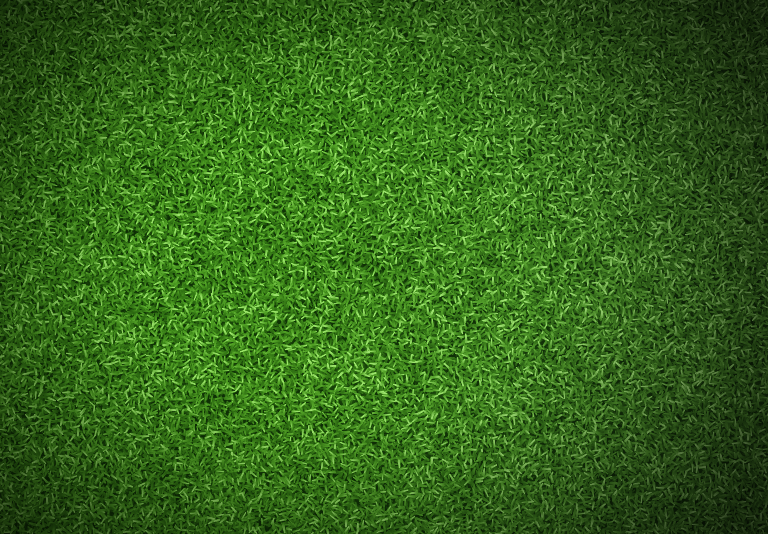
A Shadertoy shader for this texture:

```glsl
// Dense short artificial turf seen from above, darkened towards the corners.
// Layers of tiny randomly turned blades are stacked from shade to light,
// then tinted by a green ramp, soft gradient-noise clumps and a vignette.

const float BLADE_ROWS = 95.0;   // blade cells per canvas height
const int LAYERS = 4;

const vec3 SHADE_GREEN = vec3(0.05, 0.17, 0.02);
const vec3 DEEP_GREEN  = vec3(0.18, 0.42, 0.07);
const vec3 FRESH_GREEN = vec3(0.29, 0.58, 0.13);
const vec3 PALE_GREEN  = vec3(0.57, 0.83, 0.39);

vec3 hash3(vec2 p) {
    vec3 q = fract(vec3(p.xyx) * vec3(0.1031, 0.1030, 0.0973));
    q += dot(q, q.yxz + 33.33);
    return fract((q.xxy + q.yzz) * q.zyx);
}

mat2 rotation(float angle) {
    float c = cos(angle), s = sin(angle);
    return mat2(c, s, -s, c);
}

float cornerSlope(vec2 corner, vec2 offset) {
    float angle = 6.2832 * hash3(corner).x;
    return dot(vec2(cos(angle), sin(angle)), offset);
}

float gradientNoise(vec2 p) {
    vec2 i = floor(p), f = fract(p);
    vec2 u = f * f * f * (f * (f * 6.0 - 15.0) + 10.0);
    vec2 e = vec2(1.0, 0.0);
    float low  = mix(cornerSlope(i, f), cornerSlope(i + e.xy, f - e.xy), u.x);
    float high = mix(cornerSlope(i + e.yx, f - e.yx), cornerSlope(i + e.xx, f - e.xx), u.x);
    return mix(low, high, u.y);
}

// Distance to a blade lying along x, thinner towards its tip
float bladeDistance(vec2 p, float halfLength, float halfWidth) {
    float along = clamp(p.x, -halfLength, halfLength);
    float taper = mix(1.0, 0.6, 0.5 + 0.5 * along / halfLength);
    return length(p - vec2(along, 0.0)) - halfWidth * taper;
}

// Paints one layer of blades over the tone below it
float paintBlades(float tone, vec2 p, float height, float seed, float blur) {
    vec2 cell = floor(p);
    for (int y = -1; y <= 1; y++) {
        for (int x = -1; x <= 1; x++) {
            vec2 id = cell + vec2(x, y);
            vec3 place = hash3(id + seed);
            vec3 look = hash3(id + seed + 57.0);
            vec2 local = p - id - mix(vec2(0.2), vec2(0.8), place.xy);
            local = rotation(6.2832 * place.z) * local;
            float halfLength = mix(0.38, 0.62, look.x);
            float d = bladeDistance(local, halfLength, mix(0.17, 0.25, look.y));
            float light = mix(0.12, 0.42, height) + look.z * mix(0.2, 0.52, height);
            light += 0.12 * clamp(local.x / halfLength, -1.0, 1.0);
            tone = mix(tone, light, smoothstep(blur, -blur, d));
        }
    }
    return tone;
}

vec3 grassColour(float tone) {
    vec3 colour = mix(SHADE_GREEN, DEEP_GREEN, smoothstep(0.0, 0.38, tone));
    colour = mix(colour, FRESH_GREEN, smoothstep(0.34, 0.66, tone));
    return mix(colour, PALE_GREEN, smoothstep(0.62, 1.0, tone));
}

float vignette(vec2 uv) {
    float d = length((uv - vec2(0.45, 0.5)) * vec2(1.0, 0.9));
    return mix(1.08, 0.3, smoothstep(0.2, 0.75, d));
}

void mainImage(out vec4 fragColor, in vec2 fragCoord) {
    vec2 uv = fragCoord / iResolution.xy;
    vec2 p = fragCoord / iResolution.y;
    float blur = 0.55 * BLADE_ROWS / iResolution.y;

    // Blades, from the shaded base to the sunlit top
    float tone = 0.1;
    for (int i = 0; i < LAYERS; i++) {
        float layer = float(i);
        vec2 grid = rotation(0.4 + 0.9 * layer) * p * BLADE_ROWS + 300.0;
        tone = paintBlades(tone, grid, layer / float(LAYERS - 1), 131.0 * layer, blur);
    }

    // Clumps and gaps
    tone += 0.16 * gradientNoise(p * 42.0 + 20.0);
    tone += 0.08 * gradientNoise(p * 11.0 + 70.0);

    // Slightly duller turf on the right, then the darkened rim
    vec3 colour = grassColour(clamp(tone, 0.0, 1.0));
    float grey = dot(colour, vec3(0.3, 0.6, 0.1));
    colour = mix(colour, vec3(grey), 0.16 * smoothstep(0.3, 1.0, uv.x));
    fragColor = vec4(colour * vignette(uv), 1.0);
}
```
